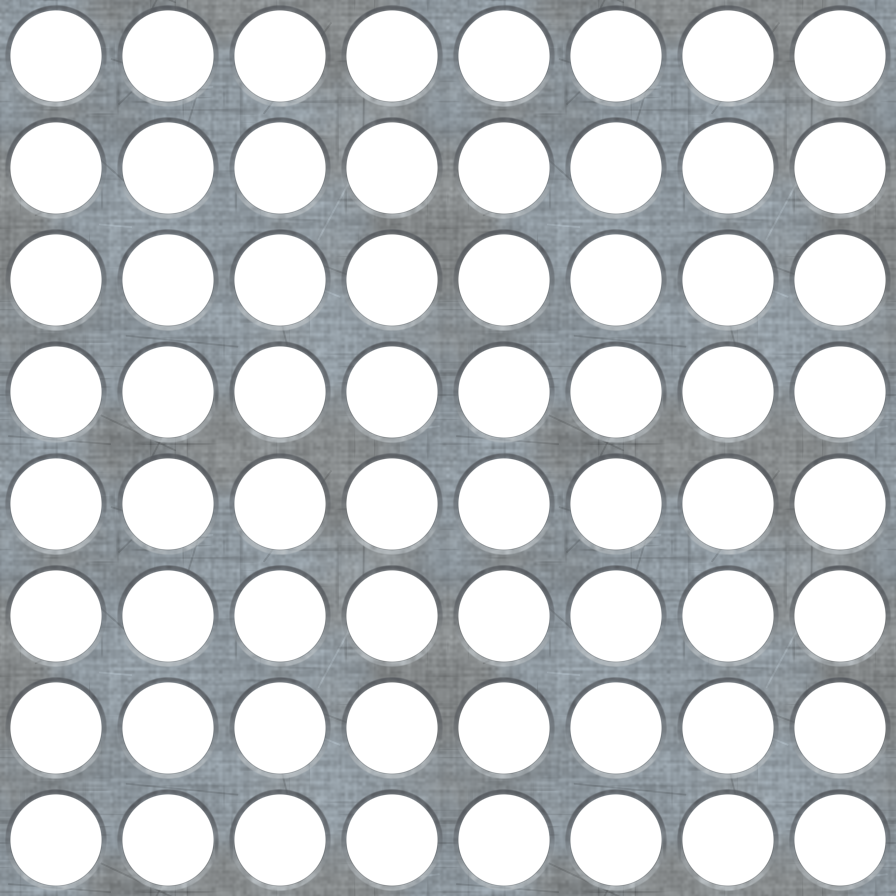
This texture is drawn by a Shadertoy shader. Its source:

```glsl
// Perforated steel sheet: an 8 by 8 grid of round white holes with bevelled rims.
// The worn metal is layered wrapping noise, woven brush marks and fine scratches;
// its surface repeats every four holes, so the whole sheet tiles.

const float HOLES = 8.0;          // holes across and down
const float METAL_TILES = 2.0;    // repeats of the worn surface
const float HOLE_RADIUS = 0.407;  // in units of one grid cell
const float RIM_WIDTH = 0.047;
const int SCRATCHES = 22;

const vec3 WHITE = vec3(1.0);
const vec3 STEEL_BLUE = vec3(0.555, 0.595, 0.625);
const vec3 STEEL_WARM = vec3(0.515, 0.53, 0.535);
const vec3 RIM_DARK = vec3(0.33, 0.345, 0.365);
const vec3 RIM_LIGHT = vec3(0.73, 0.755, 0.77);

float hash(vec2 p, float seed) {
    return fract(sin(dot(p, vec2(127.1, 311.7)) + seed * 74.7) * 43758.5453);
}

// Value noise over the unit square, wrapping after a whole number of cells.
float noise(vec2 p, vec2 cells, float seed) {
    p *= cells;
    vec2 i = floor(p);
    vec2 f = fract(p);
    f = f * f * (3.0 - 2.0 * f);
    vec2 a = mod(i, cells);
    vec2 b = mod(i + 1.0, cells);
    return mix(mix(hash(a, seed), hash(vec2(b.x, a.y), seed), f.x),
               mix(hash(vec2(a.x, b.y), seed), hash(b, seed), f.x), f.y);
}

float fbm(vec2 p, float cells, float seed) {
    float sum = 0.0;
    float weight = 0.5;
    for (int i = 0; i < 5; i++) {
        sum += weight * noise(p, vec2(cells), seed + float(i));
        cells *= 2.0;
        weight *= 0.5;
    }
    return sum / 0.96875;
}

// Coverage of one straight scratch, wrapped around the unit square.
float scratch(vec2 p, float id, float pixel) {
    vec2 centre = vec2(hash(vec2(id, 1.0), 3.0), hash(vec2(id, 2.0), 3.0));
    float angle = 6.2832 * hash(vec2(id, 3.0), 3.0);
    float halfLength = mix(0.03, 0.13, hash(vec2(id, 4.0), 3.0));
    vec2 dir = vec2(cos(angle), sin(angle));
    vec2 q = fract(p - centre + 0.5) - 0.5;
    q -= dir * clamp(dot(q, dir), -halfLength, halfLength);
    return 1.0 - smoothstep(0.0006, 0.0012 + pixel, length(q));
}

// Worn metal over the unit square.
vec3 metal(vec2 p, float pixel) {
    // Broad tarnish
    float tarnish = fbm(p, 4.0, 11.0);
    vec3 colour = mix(STEEL_BLUE, STEEL_WARM, smoothstep(0.32, 0.68, tarnish));
    colour *= 1.0 + 0.22 * (fbm(p, 7.0, 23.0) - 0.5);

    // Brush marks in both directions, and grain
    float across = noise(p, vec2(14.0, 150.0), 31.0);
    float down = noise(p, vec2(150.0, 14.0), 37.0);
    float grain = noise(p, vec2(128.0), 41.0);
    colour *= 1.0 + 0.13 * (across - 0.5) + 0.09 * (down - 0.5) + 0.12 * (grain - 0.5);

    // Sparse dark grooves along the brush marks
    float grooves = smoothstep(0.8, 0.98, noise(p, vec2(9.0, 110.0), 43.0))
                  + smoothstep(0.84, 0.98, noise(p, vec2(110.0, 9.0), 47.0));
    colour *= 1.0 - 0.11 * grooves;

    // Stray scratches, some dark and some bright
    for (int i = 0; i < SCRATCHES; i++) {
        float tone = hash(vec2(float(i), 5.0), 3.0) > 0.3 ? -0.13 : 0.1;
        colour *= 1.0 + tone * scratch(p, float(i), pixel);
    }
    return colour;
}

// Bevel lit from below: dark upper arc, bright lower arc.
vec3 rim(vec3 colour, float edge, float up, float wear) {
    float band = 1.0 - smoothstep(RIM_WIDTH * 0.75, RIM_WIDTH * 1.15, edge);
    float outer = smoothstep(-0.01, RIM_WIDTH * 0.65, edge);
    float dark = band * smoothstep(-0.35, 0.75, up) * mix(0.5, 1.0, outer);
    float light = band * smoothstep(0.1, 0.9, -up);
    float side = band * (1.0 - abs(up)) * 0.22;
    colour = mix(colour, RIM_DARK, dark * (0.65 + 0.3 * wear) + side);
    colour = mix(colour, RIM_LIGHT, light * (0.35 + 0.6 * wear));
    float lip = 1.0 - smoothstep(0.0, 0.013, edge);
    return colour * (1.0 - 0.2 * lip * smoothstep(0.3, -0.4, up));
}

void mainImage(out vec4 fragColor, in vec2 fragCoord) {
    vec2 uv = fragCoord / iResolution.xy;
    float pixel = 1.0 / min(iResolution.x, iResolution.y);

    vec2 cell = fract(uv * HOLES) - 0.5;
    float radius = length(cell);
    float edge = radius - HOLE_RADIUS;
    float up = cell.y / max(radius, 0.001);

    vec2 sheet = fract(uv * METAL_TILES);
    vec3 colour = metal(sheet, pixel * METAL_TILES);
    colour = rim(colour, edge, up, noise(sheet, vec2(90.0), 53.0));

    // Punch the hole
    float aa = pixel * HOLES * 0.75;
    colour = mix(WHITE, colour, smoothstep(-aa, aa, edge));
    fragColor = vec4(colour, 1.0);
}
```
